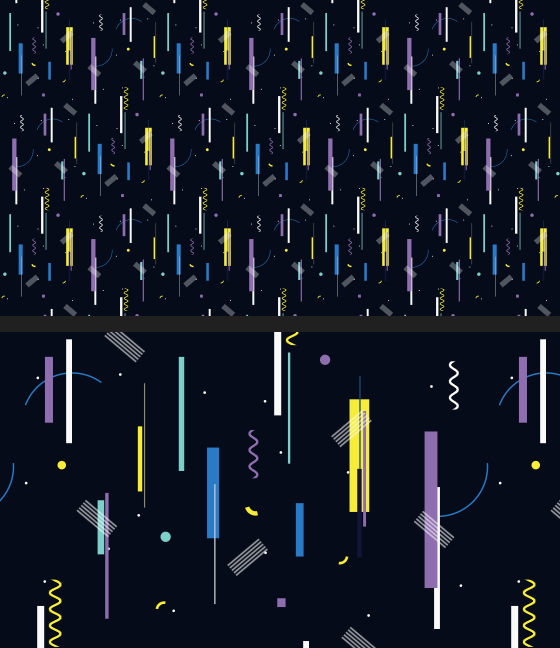
Top: the whole. Bottom: its middle third, enlarged.
A Shadertoy shader for this pattern:

```glsl
// Night-blue retro confetti: bars, squiggles, arcs, dots and hatched strips.
// One motif of 324 x 206.25 units repeats in a half-drop brick lattice, and
// every part wraps around its own centre. The canvas is 648 units high.

const vec3 WHITE  = vec3(0.98);
const vec3 YELLOW = vec3(0.97, 0.93, 0.22);
const vec3 PURPLE = vec3(0.56, 0.43, 0.69);
const vec3 BLUE   = vec3(0.16, 0.48, 0.78);
const vec3 TEAL   = vec3(0.49, 0.81, 0.79);

vec2 pos;      // design position, y pointing down
float px;      // size of one pixel in design units
vec3 color;    // colour painted so far

vec2 hash2(float n) {
    return fract(sin(vec2(n * 127.1 + 11.3, n * 269.5 + 47.7)) * 43758.5453);
}

// Offset from the nearest lattice copy of a centre
vec2 wrap(vec2 center) {
    vec2 d = pos - center;
    float row = round(d.y / 206.25);
    d -= row * vec2(162.0, 206.25);
    d.x -= 324.0 * round(d.x / 324.0);
    return d;
}

// Pixel coverage of the band |x| < halfWidth, exact for thin lines
float span(float x, float halfWidth) {
    return clamp((min(x + 0.5 * px, halfWidth) - max(x - 0.5 * px, -halfWidth)) / px, 0.0, 1.0);
}

void paint(vec3 ink, float coverage) {
    color = mix(color, ink, coverage);
}

// Upright bar given by left, top, right, bottom
void bar(float l, float t, float r, float b, vec3 ink) {
    vec2 d = wrap(0.5 * vec2(l + r, t + b));
    paint(ink, span(d.x, 0.5 * (r - l)) * span(d.y, 0.5 * (b - t)));
}

void disc(vec2 center, float radius, vec3 ink) {
    float d = length(wrap(center)) - radius;
    paint(ink, clamp(0.5 - d / px, 0.0, 1.0) * min(1.0, 2.0 * radius / px));
}

// Part of a circle around a heading, opened by a half angle
void arc(vec2 center, float radius, float heading, float opening, float halfWidth, vec3 ink) {
    vec2 d = wrap(center);
    float r = length(d);
    float turn = acos(clamp(dot(d, vec2(cos(heading), sin(heading))) / max(r, 0.001), -1.0, 1.0));
    float ends = clamp(0.5 + (opening - turn) * radius / px, 0.0, 1.0);
    paint(ink, span(r - radius, halfWidth) * ends);
}

// Vertical sine stroke
void squiggle(vec2 center, float halfHeight, float amplitude, vec3 ink) {
    vec2 d = wrap(center);
    float k = 6.2832 / 11.2;
    float slope = amplitude * k * cos(k * d.y);
    float dist = (d.x - amplitude * sin(k * d.y)) / sqrt(1.0 + slope * slope);
    paint(ink, span(dist, 0.8) * span(d.y, halfHeight));
}

// Translucent tilted tape with fine lines that fade when too small to resolve
void strip(vec2 center, float angle) {
    vec2 d = wrap(center);
    float c = cos(angle), s = sin(angle);
    d = vec2(c * d.x + s * d.y, c * d.y - s * d.x);
    float lines = 0.31 + 0.29 * cos(6.2832 * d.y / 2.2) * (1.0 - smoothstep(0.6, 2.0, px));
    paint(WHITE, lines * span(d.x, 14.0) * span(d.y, 5.5));
}

void mainImage(out vec4 fragColor, in vec2 fragCoord) {
    px = 648.0 / iResolution.y;
    pos = vec2(fragCoord.x, iResolution.y - fragCoord.y) * px - vec2(384.0, 216.0);
    color = vec3(0.022, 0.043, 0.098);

    // Scattered specks on a jittered grid
    for (int i = 0; i < 18; i++) {
        vec2 cell = vec2(i % 6, i / 6);
        disc((cell + 0.15 + 0.7 * hash2(float(i))) * vec2(54.0, 68.75), 0.9, WHITE);
    }

    // Large thin arcs
    arc(vec2(48.0, 62.0), 34.0, -1.86, 0.92, 0.5, BLUE);
    arc(vec2(298.0, 92.0), 34.0, 0.75, 0.82, 0.5, BLUE);

    // Bars and hairlines
    bar(29.5, 17.0, 35.0, 62.0, PURPLE);
    bar(44.0, 5.0, 48.0, 76.0, WHITE);
    bar(93.0, 64.5, 96.0, 109.0, YELLOW);
    bar(97.2, 35.0, 98.0, 120.0, vec3(0.55, 0.54, 0.45));
    bar(65.5, 115.0, 70.0, 152.0, TEAL);
    bar(70.7, 110.0, 73.0, 196.0, PURPLE);
    bar(121.0, 17.0, 124.7, 95.0, TEAL);
    bar(140.3, 79.0, 148.6, 141.0, BLUE);
    bar(145.2, 104.0, 146.1, 186.0, vec3(0.78));
    bar(201.0, 117.0, 206.3, 153.5, BLUE);
    bar(186.2, -19.0, 191.0, 57.0, WHITE);
    bar(195.6, 14.0, 197.2, 90.0, TEAL);
    bar(295.5, 106.0, 299.5, 203.0, WHITE);
    bar(289.0, 68.0, 297.8, 175.0, PURPLE);

    // Yellow block with its slot and inner lines
    bar(237.7, 46.0, 251.2, 123.0, YELLOW);
    bar(243.0, 93.5, 246.0, 154.0, vec3(0.07, 0.08, 0.22));
    bar(244.4, 30.0, 245.3, 93.5, BLUE * 0.6);
    bar(247.0, 54.0, 249.0, 133.0, PURPLE);

    // Squiggles
    squiggle(vec2(172.0, 83.5), 16.5, 2.6, PURPLE);
    squiggle(vec2(309.0, 36.5), 16.5, 2.6, WHITE);
    squiggle(vec2(198.5, -14.0), 23.0, 3.5, YELLOW);

    // Small solids and curls
    disc(vec2(41.0, 91.0), 2.9, YELLOW);
    disc(vec2(112.0, 140.0), 3.5, TEAL);
    disc(vec2(221.0, 19.0), 3.5, PURPLE);
    bar(188.3, 182.0, 194.0, 188.0, PURPLE);
    arc(vec2(173.5, 118.0), 6.0, 2.1, 0.75, 1.5, YELLOW);
    arc(vec2(231.0, 153.0), 5.0, 0.9, 0.8, 0.9, YELLOW);
    arc(vec2(111.0, 190.0), 5.0, -2.2, 0.8, 0.9, YELLOW);

    // Hatched strips
    strip(vec2(84.0, 8.0), 0.7);
    strip(vec2(65.0, 127.5), 0.7);
    strip(vec2(295.5, 135.0), 0.7);
    strip(vec2(168.0, 154.0), -0.7);
    strip(vec2(239.0, 66.0), -0.7);

    fragColor = vec4(color, 1.0);
}
```
